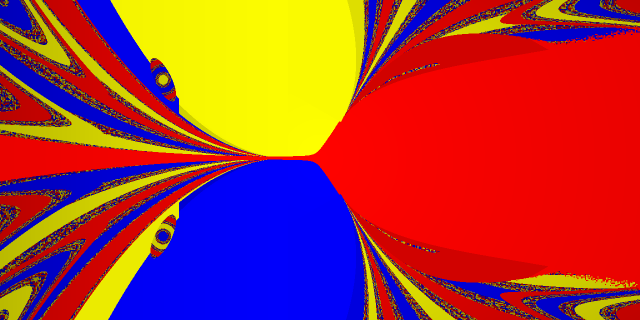
A WebGL 1 fragment shader for this background:

```glsl
precision highp float;
uniform vec2 u_resolution;

const vec3 RED = vec3(1.0, 0.01, 0.0);
const vec3 YELLOW = vec3(1.0, 1.0, 0.0);
const vec3 BLUE = vec3(0.0, 0.0, 1.0);
const float AXIS_Y = 0.006;       // height of the mirror line
const float LEFT_FOCUS = 0.10;    // where the left fan opens
const float RIGHT_FOCUS = 0.13;   // where the slanted fan opens
const float SOLID = 0.6;          // clean share of each stripe
const float GRAIN = 256.0;        // dust cells per canvas height
const float DUST_LIGHT = 0.72;

// Basin ids: the red one, the one on this side, the one across the mirror
const float CENTER = 0.0;
const float NEAR = 1.0;
const float FAR = 2.0;

float hash(vec2 c) {
  return fract(sin(dot(c, vec2(127.1, 311.7))) * 43758.5453);
}

// Each stripe is clean at first, then breaks into finer dusty stripes.
// Returns basin id and brightness.
vec2 stripes(float v, float first, float turn, float grain) {
  float id = first + turn * floor(v);
  float light = 1.0;
  if (fract(v) > SOLID) {
    id = floor(v * 14.0 + grain * 2.2);
    light = DUST_LIGHT;
  }
  return vec2(mod(id, 3.0), light);
}

// Level of a nested parabolic tongue, positive inside
float tongue(vec2 fan, vec2 tip, vec2 size) {
  float side = (fan.y - tip.y) / size.y;
  return (fan.x - tip.x) / size.x - side * side;
}

// Fan coordinates: distance from the focus and parabola steepness
vec2 fanCoords(vec2 p, float focus) {
  float t = -p.x - focus;
  return vec2(t, p.y / max(t * t, 0.00001));
}

vec2 leftFan(vec2 fan, vec2 p, float grain) {
  float t = fan.x, u = fan.y;
  float fade = 0.98 - 0.28 * t;
  vec2 knot = p - vec2(-0.49, 0.245);
  knot = vec2(knot.x * 0.9 + knot.y * 0.44, knot.y * 0.9 - knot.x * 0.44);
  if (length(knot / vec2(0.026, 0.075)) < 1.0)
    return stripes(length(knot) * 40.0, NEAR, 1.0, grain) * vec2(1.0, 0.8);
  if (u > 1.6) return vec2(NEAR, 0.99 - 0.06 * t);
  if (t < 0.34 && u > 1.2) return vec2(NEAR, u > 1.45 ? 0.97 : 0.82);
  if (u > 1.13) return vec2(FAR, 0.92);

  float upper = tongue(fan, vec2(0.56, 0.64), vec2(0.3, 0.17));
  float lower = tongue(fan, vec2(0.58, 0.235), vec2(0.32, 0.125));
  vec2 basin = stripes((u - 0.31) / 0.2, FAR, 1.0, grain);
  if (u > 0.85 && u < 1.08) basin = vec2(CENTER, 1.0);
  if (upper > 0.0) basin = stripes(upper * 2.5, CENTER, 1.0, grain);
  if (lower > 0.0) basin = stripes(lower * 2.0, NEAR, -1.0, grain);
  return basin * vec2(1.0, fade);
}

vec2 rightFan(vec2 fan, vec2 p, float grain) {
  float t = fan.x, u = fan.y;
  float redEdge = min(0.7 + 6.8 * pow(t, 3.5), 1.6 - 1.45 * (t - 0.5));
  redEdge += (grain - 0.5) * 0.1 * smoothstep(0.45, 0.6, t);
  if (u < -1.0) return vec2(NEAR, u < -1.5 ? 0.98 : 0.87);
  if (u > redEdge) {
    // Dusty hook over the shaded red pocket
    float hook = 1.8 + 5.0 * max(0.2 - t, 0.0);
    if (abs(u - hook) < 0.07 && t > 0.08 && t < 0.31)
      return vec2(floor(grain * 3.0), DUST_LIGHT);
    bool pocket = t < 0.52 && u < 2.7 - 2.0 * t;
    return vec2(CENTER, pocket ? 0.82 : 1.0 - 0.08 * length(p));
  }
  float level = tongue(fan, vec2(0.52, 1.03), vec2(0.22, 0.28));
  vec2 basin = stripes((u - 0.22) / 0.35, FAR, 1.0, grain);
  if (level > 0.0) basin = stripes(level * 2.9, CENTER, 1.0, grain);
  return basin * vec2(1.0, 0.95 - 0.25 * t);
}

vec3 scene(vec2 p) {
  float grain = hash(floor(p * GRAIN));
  bool top = p.y > AXIS_Y;
  p.y = abs(p.y - AXIS_Y);

  // Red wedge with a thin tail that widens to the left
  float slope = 1.55 * (p.x + 0.01);
  float tail = max(-p.x - LEFT_FOCUS, 0.0);
  float edge = 0.004 + 0.5 * (slope + sqrt(slope * slope + 0.0008));
  edge += 0.085 * tail * tail;
  vec2 basin = vec2(p.y < edge ? CENTER : NEAR, 1.0 - 0.08 * length(p));

  // The slanted fan is the left one turned by a third of a circle
  vec2 turned = vec2(-0.5 * p.x - 0.866 * p.y, 0.866 * p.x - 0.5 * p.y);
  vec2 left = fanCoords(p, LEFT_FOCUS);
  vec2 right = fanCoords(turned, RIGHT_FOCUS);
  if (left.x > 0.0 && p.y > edge) basin = leftFan(left, p, grain);
  else if (right.x > 0.0) basin = rightFan(right, p, grain);

  vec3 nearColor = top ? YELLOW : BLUE;
  vec3 farColor = top ? BLUE : YELLOW;
  vec3 color = basin.x < 0.5 ? RED : (basin.x < 1.5 ? nearColor : farColor);
  return color * basin.y;
}

void main() {
  // Four samples smooth the edges
  vec3 color = vec3(0.0);
  for (int i = 0; i < 4; i++) {
    float k = float(i);
    vec2 offset = vec2(mod(k, 2.0), floor(k / 2.0)) * 0.5 - 0.25;
    vec2 pixel = gl_FragCoord.xy + offset - 0.5 * u_resolution;
    color += scene(pixel / u_resolution.y);
  }
  gl_FragColor = vec4(color * 0.25, 1.0);
}
```
